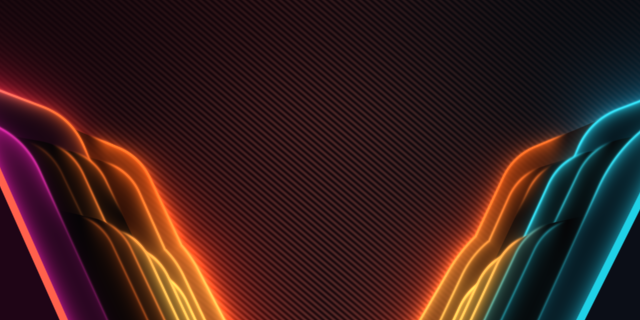
A Shadertoy shader for this background:

```glsl
// Neon-edged panels rise in both lower corners over a dark, diagonally striped wall.
// Each panel is a rounded corner between two half-planes, painted back to front;
// both sides share one routine in mirrored coordinates, blended from warm to cool.

#define STRIPE_PERIOD 0.0146
#define STRIPE_LEVEL 0.21
#define LINE_WIDTH 0.0042
#define HALO_WIDTH 0.018
#define GLOW_REACH 0.10
#define FAN_COUNT 5
#define FAN_STEP 0.058
#define FAN_DROP 0.011

const vec3 YELLOW = vec3(1.0, 0.72, 0.26);
const vec3 ORANGE = vec3(1.0, 0.40, 0.08);
const vec3 RED = vec3(0.95, 0.13, 0.04);
const vec3 MAGENTA = vec3(0.76, 0.08, 0.55);
const vec3 SALMON = vec3(1.0, 0.38, 0.30);
const vec3 CYAN = vec3(0.12, 0.82, 0.90);
const vec3 BLACK = vec3(0.020, 0.013, 0.018);

// Signed distance to the slanted line through c, positive to the upper right
float sideDist(vec2 p, vec2 c, float slope) {
    return dot(p - c, normalize(vec2(1.0, slope)));
}

// Signed distance to a panel with a sloping top and side; slopes = (top, side)
float panelDist(vec2 p, vec2 c, vec2 slopes, float radius) {
    float top = dot(p - c, normalize(vec2(slopes.x, 1.0)));
    float side = sideDist(p, c, slopes.y);
    float h = max(radius - abs(top - side), 0.0) / radius;
    return max(top, side) + 0.25 * radius * h * h;
}

float cover(float d) {
    float px = 1.0 / iResolution.y;
    return smoothstep(px, -px, d);
}

// Fill, inner glow, halo and bright edge of one panel
void paint(inout vec3 col, float d, vec4 fill, vec3 hue, float inner, float lit) {
    vec3 body = mix(col, fill.rgb, fill.a) + hue * lit * 0.55 * exp(min(d, 0.0) / inner);
    col = mix(col, body, cover(d)) + hue * lit * 0.28 * exp(-abs(d) / HALO_WIDTH);
    col = mix(col, hue + 0.10, lit * exp(-d * d / (LINE_WIDTH * LINE_WIDTH)));
}

// Fade in from the start of the top edge and out at the foot of the side
float span(vec2 p, float startX, float endY) {
    return smoothstep(startX - 0.01, startX + 0.06, p.x)
         * smoothstep(endY - 0.04, endY + 0.12, p.y);
}

// Overlapping lower panels, the last one furthest back
void paintFan(inout vec3 col, vec2 p, vec2 first, vec3 frontHue, vec3 heat) {
    for (int i = FAN_COUNT - 1; i >= 0; i--) {
        float k = float(i);
        vec2 c = first + vec2(FAN_STEP * k, -FAN_DROP * k * k);
        float d = panelDist(p, c, vec2(0.22, 0.47), 0.07);
        float warm = smoothstep(0.4, 2.0, k);
        float lit = mix(0.35, 0.95, warm) * smoothstep(c.x - 0.07, c.x, p.x);
        paint(col, d, vec4(BLACK, 1.0), mix(frontHue, heat, warm), 0.032, lit);
    }
}

vec3 wall(vec2 p) {
    float wave = 0.5 + 0.5 * cos(6.28318 * dot(p, vec2(0.643, 0.766)) / STRIPE_PERIOD);
    float middle = exp(-pow((p.x - 1.02) / 0.62, 2.0)) * mix(1.0, 0.5, smoothstep(0.55, 1.0, p.y));
    vec3 col = mix(vec3(0.065, 0.018, 0.04), vec3(0.025, 0.035, 0.055), smoothstep(0.7, 1.8, p.x));
    col += vec3(0.025, 0.012, 0.005) * middle;
    return col + vec3(1.0, 0.52, 0.44) * STRIPE_LEVEL * wave * (0.12 + 0.88 * middle);
}

// One corner of panels; cool = 0 on the left, 1 on the right
void paintCorner(inout vec3 col, vec2 p, float cool) {
    vec3 heat = mix(YELLOW, ORANGE, smoothstep(0.05, 0.48, p.y));
    vec3 accent = mix(heat, CYAN, cool);
    vec4 ember = vec4(0.095, 0.025, 0.012, 0.8);
    float dim = 1.0 - 0.15 * cool;

    // Stepped rails: an upper panel joined to a lower one
    float rail = min(
        panelDist(p, mix(vec2(0.4375, 0.510), vec2(0.396, 0.513), cool), vec2(0.42, 0.47), 0.05),
        panelDist(p, mix(vec2(0.578, 0.237), vec2(0.547, 0.242), cool), vec2(0.75, 0.52 + 0.06 * cool), 0.04));
    float inset = min(
        panelDist(p, mix(vec2(0.404, 0.469), vec2(0.378, 0.456), cool), vec2(0.32, 0.45), 0.06),
        panelDist(p, mix(vec2(0.539, 0.211), vec2(0.521, 0.214), cool), vec2(0.7, 0.48), 0.04));
    float shoulder = panelDist(p, mix(vec2(0.224, 0.632), vec2(0.156, 0.625), cool), vec2(0.38, 0.43), 0.07);

    // Light spilling outward, hotter near the bottom
    float away = max(rail, 0.0);
    float low = smoothstep(0.72, 0.15, p.y) * (1.0 - 0.25 * cool);
    col += low * (RED * 0.55 * exp(-away / GLOW_REACH) + ORANGE * 0.5 * exp(-away / 0.03));
    col += mix(vec3(0.42, 0.03, 0.09), vec3(0.02, 0.22, 0.30), cool)
         * exp(-max(shoulder, 0.0) / mix(0.07, 0.10, cool)) * smoothstep(0.48, 0.0, p.x);

    paint(col, rail, ember, heat, 0.045, dim * span(p, 0.28 - 0.05 * cool, -0.3));
    paint(col, inset, ember, heat, 0.028, 0.85 * dim * span(p, 0.32, -0.3));

    // Shoulder and the upright panels in front of it
    vec3 rim = mix(mix(SALMON, ORANGE, smoothstep(0.0, 0.25, p.x)), CYAN, cool);
    vec4 shade = vec4(mix(vec3(0.075, 0.015, 0.065), vec3(0.02, 0.055, 0.085), cool), 1.0);
    paint(col, shoulder, shade, rim, 0.022, 0.9 * smoothstep(0.44, 0.56, p.y));
    float d = panelDist(p, mix(vec2(0.294, 0.513), vec2(0.3125, 0.482), cool), vec2(0.2, 0.48), 0.07);
    paint(col, d, vec4(BLACK, 1.0 - 0.4 * cool), heat, 0.022, 0.65 * span(p, 0.23 + 0.05 * cool, 0.35));
    d = panelDist(p, mix(vec2(0.221, 0.542), vec2(0.247, 0.510), cool), vec2(0.18, 0.46), 0.08);
    paint(col, d, vec4(BLACK, 1.0), accent, 0.021, mix(0.6, 0.85, cool) * span(p, 0.17, 0.2));
    d = panelDist(p, vec2(0.151, 0.547), vec2(0.2, 0.48), 0.08);
    paint(col, d, vec4(BLACK, 1.0), accent, 0.02, mix(0.15, 0.5, cool) * span(p, 0.09, 0.25));
    paintFan(col, p, mix(vec2(0.315, 0.312), vec2(0.294, 0.297), cool), mix(ORANGE, CYAN, cool), heat);

    // Outermost panel and the thick bar across it
    vec3 neon = mix(MAGENTA, CYAN, cool);
    d = panelDist(p, mix(vec2(0.073, 0.578), vec2(0.065, 0.557), cool), vec2(0.35 + 0.25 * cool, 0.455), 0.09);
    paint(col, d, shade, neon, mix(0.045, 0.025, cool), mix(0.25, 0.82, smoothstep(0.25, 0.52, p.y)));
    float bar = sideDist(p, vec2(0.0, mix(0.479, 0.401, cool)), mix(0.446, 0.5, cool));
    col += neon * mix(0.65, 0.45, cool) * exp(-max(bar, 0.0) / 0.03);
    col = mix(col, mix(vec3(0.12, 0.02, 0.085), vec3(0.045, 0.055, 0.09), cool), cover(bar + 0.02));
    col = mix(col, mix(SALMON, CYAN, cool), cover(abs(bar + 0.013) - 0.012));
}

void mainImage(out vec4 fragColor, in vec2 fragCoord) {
    vec2 p = fragCoord / iResolution.xy * vec2(2.0, 1.0);
    vec3 col = wall(p);
    float cool = step(1.0, p.x);
    paintCorner(col, vec2(mix(p.x, 2.0 - p.x, cool), p.y), cool);
    fragColor = vec4(clamp(col, 0.0, 1.0), 1.0);
}
```
